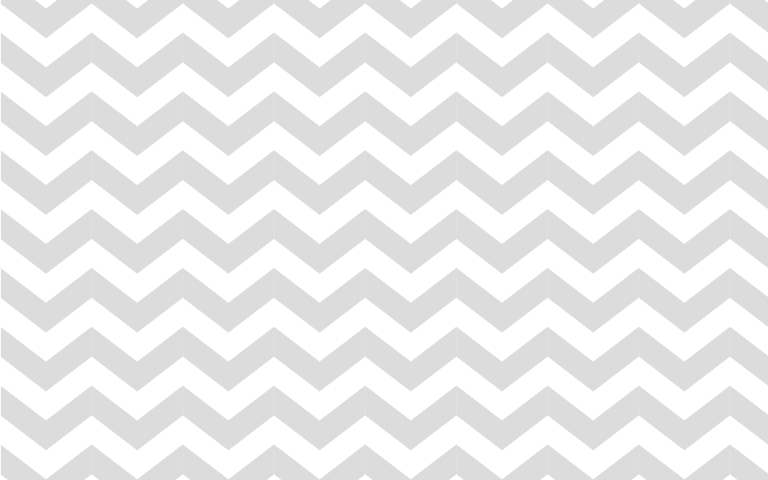
Give the GLSL for this pattern, as a Shadertoy shader.

```glsl
// Horizontal chevron stripes in light grey on white, with faint tile seams.
// A triangle wave bends the vertical coordinate; the stripes then repeat
// along it and are smoothed by their distance to the slanted edges.

#define PERIOD_X 0.1900   // peak to peak, in canvas heights
#define PERIOD_Y 0.1226   // stripe to stripe
#define PEAK_X 0.0008     // first peak from the left
#define PEAK_Y 0.0677     // upper edge of first full peak, from the top
#define DROP 0.0727       // height of the zigzag
#define THICKNESS 0.0622  // vertical extent of a grey stripe
#define MARGIN 0.0018     // white sliver at the left border
#define SEAM_WIDTH 0.0020
#define SEAM_STRENGTH 0.10
#define GREY vec3(0.863)
#define WHITE vec3(1.0)

// Offset from the nearest multiple of a period
float repeatCentered(float v, float period) {
    return v - period * round(v / period);
}

// Coverage of a shape from its signed distance, over one pixel
float coverage(float dist, float pixel) {
    return clamp(0.5 - dist / pixel, 0.0, 1.0);
}

// Signed distance to the repeated zigzag stripes
float chevronDistance(float fromPeak, float fromTop) {
    float slope = 2.0 * DROP / PERIOD_X;
    float center = PEAK_Y + 0.5 * THICKNESS + slope * fromPeak;
    float offset = repeatCentered(fromTop - center, PERIOD_Y);
    return (abs(offset) - 0.5 * THICKNESS) * inversesqrt(1.0 + slope * slope);
}

void mainImage(out vec4 fragColor, in vec2 fragCoord) {
    float pixel = 1.0 / iResolution.y;
    vec2 uv = fragCoord * pixel;
    float fromPeak = abs(repeatCentered(uv.x - PEAK_X, PERIOD_X));

    // Stripes, cut off at the left margin
    float ink = coverage(chevronDistance(fromPeak, 1.0 - uv.y), pixel);
    ink *= coverage(MARGIN - uv.x, pixel);

    // Faint light seams where the tiles meet at the peaks
    float seamWidth = max(SEAM_WIDTH, pixel);
    float seam = coverage(fromPeak - 0.5 * seamWidth, pixel);
    ink *= 1.0 - SEAM_STRENGTH * seam * SEAM_WIDTH / seamWidth;

    fragColor = vec4(mix(WHITE, GREY, ink), 1.0);
}
```
